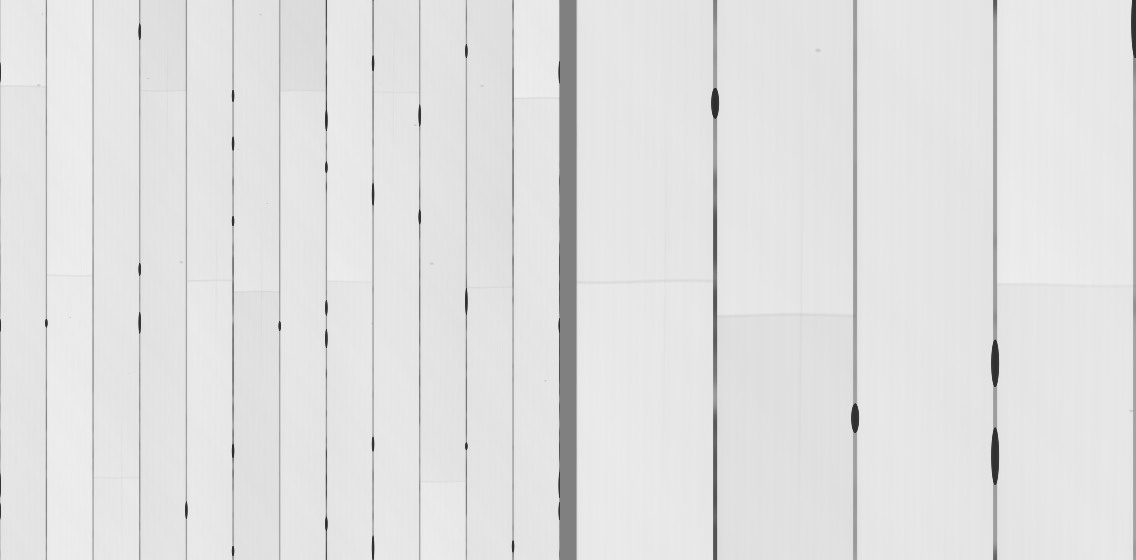
Left: the whole. Right: its middle third, enlarged.
Write a WebGL 2 fragment shader that draws this texture.

```glsl
#version 300 es
precision highp float;
uniform vec2 u_resolution;
out vec4 outColor;

// Per plank: joint height, tone above, tone below, darkness of its left gap
const vec4 PLANKS[12] = vec4[12](
    vec4(0.846, 0.905, 0.893, 0.85), vec4(0.508, 0.918, 0.920, 0.50),
    vec4(0.147, 0.898, 0.905, 0.40), vec4(0.838, 0.868, 0.893, 0.42),
    vec4(0.499, 0.895, 0.910, 0.32), vec4(0.479, 0.890, 0.882, 0.80),
    vec4(0.838, 0.860, 0.895, 0.30), vec4(0.497, 0.908, 0.900, 0.85),
    vec4(0.835, 0.885, 0.903, 0.60), vec4(0.140, 0.890, 0.915, 0.62),
    vec4(0.487, 0.880, 0.888, 0.60), vec4(0.825, 0.918, 0.900, 0.72));

float hash(vec2 p) {
    vec3 q = fract(p.xyx * vec3(0.1031, 0.1030, 0.0973));
    q += dot(q, q.yzx + 33.33);
    return fract((q.x + q.y) * q.z);
}

// Layered sines, repeating once over the height
float waves(float y, float seed) {
    float sum = 0.0;
    for (float i = 1.0; i < 6.0; i++)
        sum += sin(6.28318 * (y * floor(i * i * 1.7) + hash(vec2(seed, i)))) / i;
    return sum;
}

// Dark splinters scattered along one gap
float chips(float across, float y, float gap, float darkness, float pixel) {
    float cover = 0.0;
    for (float j = -1.0; j <= 1.0; j++) {
        float row = mod(floor(y * 9.0) + j, 9.0);
        vec2 cell = vec2(gap + 3.0, row + 11.0);
        float center = (floor(y * 9.0) + j + hash(cell)) / 9.0;
        float halfLength = mix(0.006, 0.024, hash(cell + 31.0));
        float taper = 1.0 - pow(abs(y - center) / halfLength, 2.0);
        float halfWidth = 0.0024 * sqrt(max(taper, 0.0));
        float edge = smoothstep(-0.5, 0.5, (halfWidth - abs(across)) / pixel);
        float present = step(hash(cell + 57.0), darkness * darkness * 0.8);
        cover = max(cover, edge * present * step(0.0, taper));
    }
    return cover;
}

// Sparse oval marks from cellular noise
float specks(vec2 p) {
    vec2 cell = floor(p * 10.0);
    vec2 center = 0.2 + 0.6 * vec2(hash(cell + 5.0), hash(cell + 19.0));
    vec2 d = (fract(p * 10.0) - center) * vec2(1.0, 1.6);
    float radius = mix(0.015, 0.05, hash(cell + 43.0));
    return step(hash(cell + 71.0), 0.14) * (1.0 - smoothstep(radius * 0.4, radius, length(d)));
}

void main() {
    vec2 p = gl_FragCoord.xy / u_resolution;
    float pixel = 1.0 / u_resolution.x;
    float id = min(floor(p.x * 12.0), 11.0);
    float u = fract(p.x * 12.0);
    vec4 plank = PLANKS[int(id)];

    // Board tone changes at the end joint
    float joint = p.y - plank.x - 0.0006 * sin(u * 5.0 + id);
    float above = smoothstep(-pixel, pixel, joint);
    float tone = mix(plank.z, plank.y, above);
    float board = id * 2.0 + above;

    // Slow drift, rounded sides and fine lengthwise grain
    tone += 0.004 * waves(p.y * 0.5 + u * 0.06, board);
    tone += 0.010 * (hash(vec2(board, 8.0)) - 0.5) * sin((u - 0.5) * 3.0);
    tone += 0.012 * exp(-abs(joint) * 16.0) * (above - 0.3);
    tone += 0.0018 * (sin(u * 47.0 + id * 3.1 + sin(p.y * 9.0)) + sin(u * 113.0 + id + 2.0 * sin(p.y * 5.0)));
    tone -= 0.018 * exp(-min(u, 1.0 - u) * 30.0);

    // Faint joint line and hairline crack
    float jointLine = 1.0 - smoothstep(0.0, 0.001 + pixel, abs(joint));
    tone -= 0.045 * jointLine * mix(0.4, 1.0, hash(vec2(id, 91.0)));
    float crackX = u - mix(0.35, 0.65, hash(vec2(id, 27.0))) - 0.012 * sin(p.y * 14.0);
    float crack = 1.0 - smoothstep(0.0, 0.0007 + pixel, abs(crackX) / 12.0);
    tone -= 0.018 * crack * smoothstep(0.16, 0.02, abs(joint)) * step(0.5, hash(vec2(id, 63.0)));
    tone = mix(tone, 0.76, 0.7 * specks(p));

    // Gap between boards, with worn stretches and splinters
    float nearest = floor(p.x * 12.0 + 0.5);
    float gap = mod(nearest, 12.0);
    float across = p.x - nearest / 12.0 + 0.0005;
    float darkness = PLANKS[int(gap)].w;
    float wear = smoothstep(-0.6, 1.4, waves(p.y, gap + 40.0));
    float line = smoothstep(-0.6, 0.6, (0.0012 - abs(across)) / pixel);
    tone = mix(tone, 0.22, line * mix(0.32, 0.35 + 0.65 * darkness, wear * darkness + 0.15));
    tone = mix(tone, 0.14, 0.9 * chips(across, p.y, gap, darkness, pixel));

    outColor = vec4(vec3(clamp(tone, 0.0, 0.95)), 1.0);
}
```
